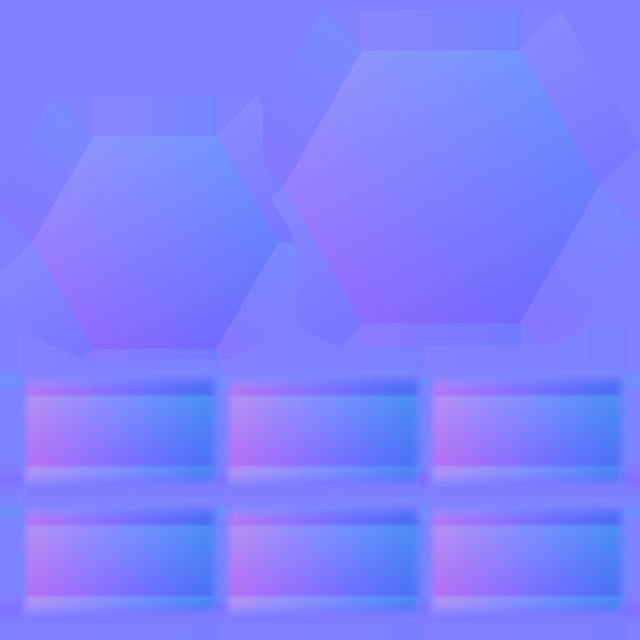
Give the GLSL for this texture map, as a WebGL 2 fragment shader.

```glsl
#version 300 es
precision highp float;
// Tangent-space normal map: two bevelled hexagon caps above two rows of three bevelled panels.
uniform vec2 u_resolution;
out vec4 fragColor;

float hash(float n) {
    n = fract(n * 0.1031);
    n *= n + 33.33;
    return fract(n * (n + n));
}

float bump(float x, float width) {
    return exp(-x * x / (width * width));
}

float cover(float d) {
    float px = 0.75 / u_resolution.y;
    return smoothstep(px, -px, d);
}

// Signed distance to the line a-b, negative on its left
float edge(vec2 p, vec2 a, vec2 b) {
    vec2 dir = normalize(b - a);
    return dot(p - a, vec2(dir.y, -dir.x));
}

vec2 corner(int k) {
    float angle = radians(60.0 * float(k));
    return vec2(cos(angle), sin(angle));
}

// Hexagon face with six diagonal flaps trimmed by clip; spread opens the right-hand corner
vec2 hexCap(vec2 tilt, vec2 p, vec2 centre, float radius, float spread, float clip) {
    vec2 q = p - centre;
    float face = -1.0;
    for (int k = 0; k < 6; k++) {
        vec2 a = corner(k) * radius, b = corner(k + 1) * radius;
        vec2 normal = normalize(a + b), along = vec2(normal.y, -normal.x);
        bool level = abs(normal.x) < 0.01;
        vec2 outA = 0.064 * sign(vec2(level ? a.x : normal.x, normal.y));
        vec2 outB = 0.064 * sign(vec2(level ? b.x : normal.x, normal.y));
        if (k == 0) outA.y *= spread;
        if (k == 5) outB.y *= spread;
        float side = dot(q - a, normal);
        face = max(face, side);

        float flap = max(max(edge(q, a, a + outA), edge(q, a + outA, b + outB)),
                         max(edge(q, b + outB, b), -side));
        float s = dot(q, along) / (0.5 * radius);
        float inside = 1.0 - smoothstep(1.0, 1.04, abs(s));
        s = level ? s * inside : clamp(s, -1.0, 1.0);
        vec2 slope = s * along * vec2(-0.05, 0.042);
        if (level) slope.y += 0.02 * normal.y * mix(0.5, 1.0, inside);
        // Fine diagonal streaks on the two opposing flaps
        if (normal.x * normal.y < -0.1)
            slope += vec2(-0.013, 0.013) * (hash(floor((p.x + p.y) * 130.0)) - 0.5);
        tilt = mix(tilt, slope, cover(max(flap, clip)));
    }
    vec2 dome = vec2(-0.1, 0.084) * q / (radius * vec2(1.0, 0.866));
    return mix(tilt, dome, cover(face));
}

// Rows of rounded rectangular panels with soft gutters
vec2 panels(vec2 p) {
    vec2 cell = floor(vec2(p.x - 0.028, 0.4284 - p.y) / vec2(0.3177, 0.2031));
    cell = clamp(cell, vec2(0.0), vec2(2.0, 1.0));
    vec2 q = p - vec2(0.1862, 0.3268) - cell * vec2(0.3177, -0.2031);
    vec2 e = q / vec2(0.1406, 0.0547);
    vec2 m = abs(e);
    float up = sign(e.y);

    // Face slope, fading across the bevels
    float across = smoothstep(-1.11, -0.96, e.x) * (1.0 - smoothstep(0.96, 1.15, e.x));
    float bevel = smoothstep(0.94, 1.08, m.y);
    float fade = 1.0 - smoothstep(1.12, 1.72, m.y);
    vec2 tilt = vec2(-0.21 * e.x * across * fade, 0.067 * e.y * across * (1.0 - bevel));

    // Reversed bevel with a soft slanted ridge
    float ridge = 1.34 + 0.16 * e.x * up;
    float dip = bevel * (1.0 - smoothstep(ridge - 0.3, ridge + 0.25, m.y));
    tilt.y += up * across * (0.022 * bump(m.y - ridge - 0.2, 0.2) - 0.068 * dip);
    tilt.x -= 0.015 * across * bump(m.y - 1.35, 0.2);

    // Chamfered ends in the outer margins
    float margin = max(abs(p.x - 0.5) - 0.474, 0.0);
    float end = cover(abs(q.y) - 0.0547 + 0.75 * margin);

    // Gutter glow between the columns
    float gutter = smoothstep(1.02, 1.14, m.x);
    float middle = mix(1.0 - smoothstep(0.8, 1.4, m.y), 0.8 * end, smoothstep(0.0, 0.004, margin));
    tilt += gutter * vec2(-0.024, 0.018) * middle;
    tilt += gutter * bump(m.y - 1.4, 0.25) * vec2(-0.03 - 0.03 * up, 0.06 * up);

    // Faint vertical streaks in the trim
    float trim = cover(p.y - 0.486) * smoothstep(1.5, 1.9, m.y) * step(m.x, 1.13);
    tilt.x += trim * (-0.02 * e.x + 0.005 * (hash(floor(p.x * 90.0)) - 0.5));
    return tilt;
}

void main() {
    vec2 p = gl_FragCoord.xy / u_resolution;
    vec2 tilt = panels(p);

    // Jagged seam between the caps, and their sloping lower limits
    float d = 1.0 - p.y;
    float seam = 0.411 + 1.05 * clamp(d - 0.26, 0.0, 0.031) - 1.1 * clamp(d - 0.292, 0.0, 0.018)
               + 0.59 * clamp(d - 0.31, 0.0, 0.051) + 0.32 * clamp(d - 0.361, 0.0, 0.03);
    float smallBase = max(0.439, 0.486 - 0.45 * min(p.x - 0.026, 0.465 - p.x));
    float largeBase = max(0.459, 0.487 - 0.45 * min(p.x - 0.465, 0.911 - p.x));
    tilt = hexCap(tilt, p, vec2(0.242, 0.621), 0.192, 0.0, max(p.x - seam, smallBase - p.y));
    tilt = hexCap(tilt, p, vec2(0.689, 0.708), 0.2465, 1.0, max(seam - p.x, largeBase - p.y));

    // Encode the unit normal
    vec2 n = 2.0 * tilt;
    fragColor = vec4(0.5 + tilt, 0.5 + 0.5 * sqrt(max(1.0 - dot(n, n), 0.0)), 1.0);
}
```
